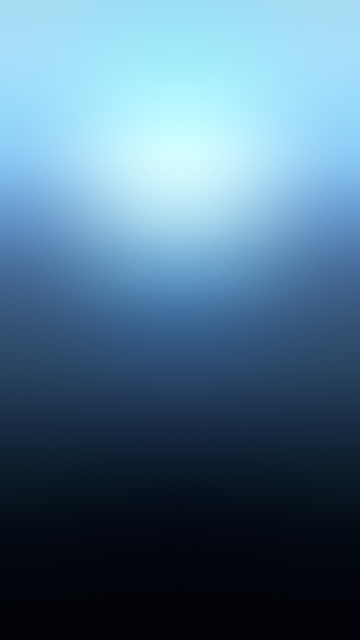
Write a WebGL 2 fragment shader that draws this background.

```glsl
#version 300 es
precision highp float;
// Soft underwater light: a pale cyan glow sinking through blue into near black.

uniform vec2 u_resolution;
out vec4 outColor;

const int STOPS = 13;

// Evenly spaced colours from the surface down to the deep.
const vec3 GLOW_COLUMN[STOPS] = vec3[STOPS](
  vec3(0.61, 0.87, 0.96), vec3(0.63, 0.92, 0.98), vec3(0.72, 0.97, 1.0),
  vec3(0.83, 0.99, 1.0), vec3(0.70, 0.88, 0.95), vec3(0.43, 0.65, 0.81),
  vec3(0.24, 0.41, 0.59), vec3(0.165, 0.28, 0.42), vec3(0.095, 0.17, 0.27),
  vec3(0.035, 0.085, 0.14), vec3(0.012, 0.03, 0.07), vec3(0.006, 0.015, 0.04),
  vec3(0.008, 0.01, 0.02));

const vec3 SIDE_COLUMN[STOPS] = vec3[STOPS](
  vec3(0.65, 0.86, 0.95), vec3(0.65, 0.87, 0.98), vec3(0.60, 0.85, 0.98),
  vec3(0.54, 0.78, 0.95), vec3(0.40, 0.60, 0.80), vec3(0.28, 0.43, 0.61),
  vec3(0.21, 0.33, 0.47), vec3(0.155, 0.26, 0.37), vec3(0.09, 0.17, 0.26),
  vec3(0.04, 0.10, 0.15), vec3(0.015, 0.04, 0.08), vec3(0.008, 0.018, 0.045),
  vec3(0.005, 0.01, 0.03));

// Catmull-Rom curve through four neighbouring colours.
vec3 spline(vec3 a, vec3 b, vec3 c, vec3 d, float t) {
  vec3 linear = c - a;
  vec3 square = 2.0 * a - 5.0 * b + 4.0 * c - d;
  vec3 cubic = 3.0 * (b - c) + d - a;
  return b + 0.5 * t * (linear + t * (square + t * cubic));
}

// Smooth colour ramp, with depth 0 at the top and 1 at the bottom.
vec3 ramp(vec3 stops[STOPS], float depth) {
  int last = STOPS - 1;
  float place = clamp(depth, 0.0, 1.0) * float(last);
  int i = min(int(place), last - 1);
  return spline(stops[max(i - 1, 0)], stops[i], stops[i + 1],
                stops[min(i + 2, last)], place - float(i));
}

float hash(vec2 p) {
  return fract(sin(dot(p, vec2(12.99, 78.23))) * 43758.5);
}

void main() {
  vec2 uv = gl_FragCoord.xy / u_resolution;
  float depth = 1.0 - uv.y;

  // The glow fades sideways from the middle to both edges.
  float side = abs(uv.x - 0.5) * 2.0;
  float glow = 0.5 + 0.5 * cos(3.14159 * side);
  vec3 color = mix(ramp(SIDE_COLUMN, depth), ramp(GLOW_COLUMN, depth), glow);

  // Faint dither keeps the long gradients free of bands.
  color += (hash(uv) - 0.5) / 255.0;
  outColor = vec4(clamp(color, 0.0, 1.0), 1.0);
}
```
